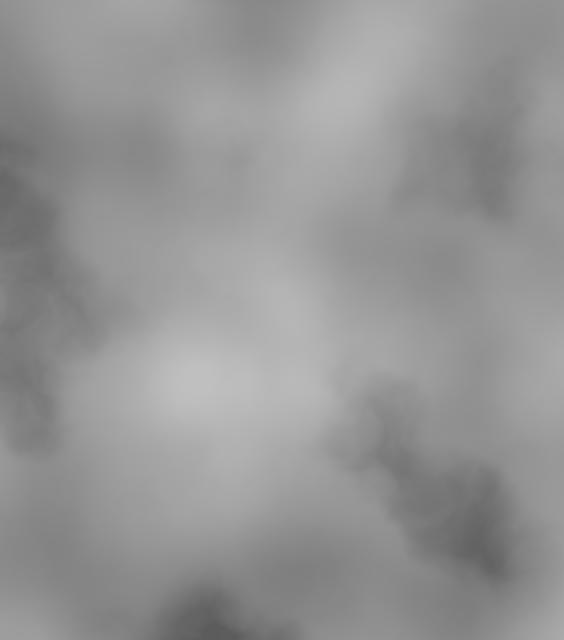
This texture is drawn by a WebGL 1 fragment shader. Its source:

```glsl
precision highp float;

// Soft grey cloud: broad gradient-noise billows around a pale bent column,
// with darker patches whose edges are torn into wisps by domain warping.
// Fine detail is kept to the dark patches so the pale areas stay smooth.

uniform vec2 u_resolution;

const float MID_GREY = 0.607;
const float BILLOW_CONTRAST = 0.21;
const float COLUMN_GLOW = 0.085;
const float PATCH_DEPTH = 0.15;
const float WISP_CONTRAST = 0.085;

// Sine-free hash: a pseudo-random vector in [-1, 1] for each lattice cell.
vec2 hashGradient(vec2 cell) {
  vec3 q = fract(cell.xyx * vec3(0.1031, 0.1030, 0.0973));
  q += dot(q, q.yzx + 33.33);
  return 2.0 * fract((q.xx + q.yz) * q.zy) - 1.0;
}

float cornerRamp(vec2 cell, vec2 local, vec2 corner) {
  return dot(hashGradient(cell + corner), local - corner);
}

// Gradient noise with quintic blending, centred on zero.
float gradientNoise(vec2 p) {
  vec2 cell = floor(p);
  vec2 f = fract(p);
  vec2 blend = f * f * f * (f * (f * 6.0 - 15.0) + 10.0);
  float low = mix(cornerRamp(cell, f, vec2(0.0, 0.0)),
                  cornerRamp(cell, f, vec2(1.0, 0.0)), blend.x);
  float high = mix(cornerRamp(cell, f, vec2(0.0, 1.0)),
                   cornerRamp(cell, f, vec2(1.0, 1.0)), blend.x);
  return mix(low, high, blend.y);
}

// Four octaves, each turned to hide the lattice directions.
float fractalNoise(vec2 p, float gain) {
  mat2 turn = mat2(1.6, 1.2, -1.2, 1.6);
  float sum = 0.0;
  float weight = 1.0;
  for (int octave = 0; octave < 4; octave++) {
    sum += weight * gradientNoise(p);
    p = turn * p + 7.3;
    weight *= gain;
  }
  return sum;
}

// Pale column, bent like a shallow bow and fading out near the floor.
float paleColumn(vec2 p, float width) {
  float centre = 0.43 + 0.8 * (p.y - 0.52) * (p.y - 0.52);
  float offset = (p.x - centre) / width;
  return exp(-offset * offset) * smoothstep(0.05, 0.32, p.y);
}

// Dark patches with ragged borders, from 0 (clear) to 1 (dense).
float darkPatches(vec2 p, vec2 warp) {
  float field = gradientNoise((p + warp) * 3.7 + vec2(21.4, 8.7));
  return smoothstep(0.03, 0.50, field);
}

void main() {
  vec2 p = gl_FragCoord.xy / u_resolution.y;

  vec2 warp = 0.055 * vec2(fractalNoise(p * 7.0 + 3.1, 0.5),
                           fractalNoise(p * 7.0 + 41.7, 0.5));

  // Broad, smooth light and shade.
  float billows = gradientNoise(p * 3.1 + vec2(5.6, 13.2))
                + 0.45 * gradientNoise(p * 6.3 + vec2(31.8, 2.4));
  float column = paleColumn(p + 0.6 * warp, 0.14);

  // Torn shadows, held back where the column shines through.
  float patches = darkPatches(p, warp) * (1.0 - 0.6 * column);
  float wisps = fractalNoise((p + warp) * 10.0 + 17.9, 0.55);

  float grey = MID_GREY + BILLOW_CONTRAST * billows + COLUMN_GLOW * (column - 0.3);
  grey -= PATCH_DEPTH * patches;
  grey += WISP_CONTRAST * wisps * (0.16 + 0.84 * patches);

  gl_FragColor = vec4(vec3(clamp(grey, 0.36, 0.75)), 1.0);
}
```
